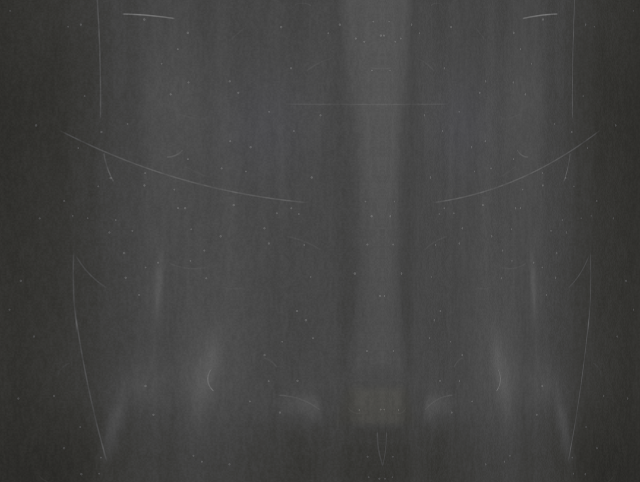
Write a WebGL 1 fragment shader that draws this texture.

```glsl
precision highp float;
// A worn slate board: dark edges, chalk haze, smudges and fine scratches.
// The plane is folded about an off-centre axis, so both sides share one set
// of soft blobs, bent strokes and stretched noise; lengths are board heights.

uniform vec2 u_resolution;

#define ASPECT 1.326
#define AXIS 0.793
#define EDGE_TONE 0.185
#define BOARD_GAIN 0.100
#define STREAK_GAIN 0.036
#define CLOUD_GAIN 0.040
#define GRAIN_GAIN 0.040
#define COLUMN_GAIN 0.030
#define CHALK_GAIN 0.17
#define LINE_WIDTH 0.0009

float hash(vec2 p) {
  vec3 q = fract(vec3(p.xyx) * 0.1031);
  q += dot(q, q.yzx + 33.33);
  return fract((q.x + q.y) * q.z);
}

float noise(vec2 p) {
  vec2 i = floor(p), f = fract(p);
  f = f * f * (3.0 - 2.0 * f);
  return mix(mix(hash(i), hash(i + vec2(1, 0)), f.x),
             mix(hash(i + vec2(0, 1)), hash(i + vec2(1, 1)), f.x), f.y);
}

float fbm(vec2 p) {
  float sum = 0.0, gain = 0.5;
  for (int i = 0; i < 4; i++) {
    sum += gain * noise(p);
    p = p * 2.03 + 17.0;
    gain *= 0.5;
  }
  return sum;
}

// Soft blob; lean shears it sideways
float smudge(vec2 p, vec2 centre, vec2 radius, float lean) {
  vec2 q = p - centre;
  q.x += q.y * lean;
  q /= radius;
  return exp(-dot(q, q));
}

// Thin broken stroke from a to b, bowed by bend at its middle
float scratch(vec2 p, vec2 a, vec2 b, float bend) {
  vec2 ab = b - a, ap = p - a;
  float len = length(ab);
  float t = dot(ap, ab) / (len * len);
  float side = (ab.x * ap.y - ab.y * ap.x) / len;
  float d = abs(side - 4.0 * bend * t * (1.0 - t));
  float pixel = 1.0 / u_resolution.y;
  float ends = smoothstep(0.0, 0.06, t) * (1.0 - smoothstep(0.94, 1.0, t));
  float wear = 0.35 + 0.65 * noise(p * 70.0);
  return ends * wear * (1.0 - smoothstep(0.0, LINE_WIDTH + pixel, d));
}

float namedScratches(vec2 p) {
  float s = 0.55 * scratch(p, vec2(0.117, 0.267), vec2(0.645, 0.421), 0.028);
  s += 0.65 * scratch(p, vec2(0.200, -0.02), vec2(0.208, 0.250), -0.003);
  s += 1.30 * scratch(p, vec2(0.252, 0.029), vec2(0.364, 0.039), -0.002);
  s += 0.30 * scratch(p, vec2(0.590, 0.216), vec2(0.810, 0.217), 0.0);
  s += 0.45 * scratch(p, vec2(0.153, 0.520), vec2(0.160, 0.690), 0.004);
  s += 0.60 * scratch(p, vec2(0.155, 0.640), vec2(0.222, 0.960), 0.006);
  s += 0.60 * scratch(p, vec2(0.215, 0.317), vec2(0.236, 0.378), 0.003);
  s += 0.40 * scratch(p, vec2(0.157, 0.530), vec2(0.222, 0.598), 0.006);
  s += 0.60 * scratch(p, vec2(0.345, 0.326), vec2(0.379, 0.311), 0.004);
  s += 0.70 * scratch(p, vec2(0.438, 0.765), vec2(0.443, 0.812), 0.010);
  s += 0.40 * scratch(p, vec2(0.575, 0.820), vec2(0.665, 0.852), -0.008);
  s += 0.45 * scratch(p, vec2(0.782, 0.895), vec2(0.795, 0.970), 0.004);
  return s;
}

float scatteredScratches(vec2 p) {
  float s = 0.0;
  for (int i = 0; i < 26; i++) {
    float k = float(i) * 7.0 + 3.0;
    vec2 a = vec2(hash(vec2(k, 1.0)) * AXIS, hash(vec2(k, 2.0)));
    vec2 span = vec2(0.02 + 0.06 * hash(vec2(k, 3.0)), 0.06 * (hash(vec2(k, 4.0)) - 0.5));
    s += 0.30 * hash(vec2(k, 5.0)) * scratch(p, a, a + span, 0.012 * (hash(vec2(k, 6.0)) - 0.5));
  }
  return s;
}

float specks(vec2 p) {
  vec2 cell = floor(p * 32.0), f = fract(p * 32.0);
  vec2 spot = 0.15 + 0.7 * vec2(hash(cell + 11.0), hash(cell + 29.0));
  float size = 0.02 + 0.03 * hash(cell + 47.0);
  float soft = 32.0 / u_resolution.y;
  return step(0.86, hash(cell + 71.0)) * (1.0 - smoothstep(size, size + soft, length(f - spot)));
}

void main() {
  vec2 s = gl_FragCoord.xy / u_resolution;
  float x = s.x * ASPECT;
  float away = x < AXIS ? AXIS - x : (x - AXIS) * AXIS / (ASPECT - AXIS);
  vec2 p = vec2(AXIS - away, 1.0 - s.y);

  // Board tone, darker at the sides and foot
  float foot = smoothstep(0.78, 0.98, p.y);
  float ragged = p.x + 0.05 * (fbm(p * vec2(9.0, 6.0)) - 0.5);
  float inner = smoothstep(0.0, 0.40, ragged);
  float tone = EDGE_TONE + BOARD_GAIN * inner - 0.045 * foot * (0.3 + 0.7 * inner);
  tone += STREAK_GAIN * (fbm(p * vec2(26.0, 1.3)) - 0.47) * (0.4 + inner);
  tone += CLOUD_GAIN * (fbm(p * vec2(7.0, 4.0) + 40.0) - 0.47);
  tone -= 0.016 * smudge(p, vec2(0.715, 0.50), vec2(0.030, 0.38), 0.0);
  tone -= 0.025 * smudge(p, vec2(AXIS, 0.97), vec2(0.21, 0.085), 0.0);

  // Flared central column and the pale patch at its base
  float dy = p.y - 0.48;
  float flare = 0.043 + (dy < 0.0 ? 0.22 : 0.39) * dy * dy;
  float column = 1.0 - smoothstep(flare - 0.022, flare + 0.008, away);
  float rim = exp(-pow((away - flare) / 0.006, 2.0));
  tone += (COLUMN_GAIN * column + 0.010 * rim) * (1.0 - smoothstep(0.74, 0.82, p.y));
  float patchY = smoothstep(0.79, 0.82, p.y) * (1.0 - smoothstep(0.87, 0.895, p.y));
  tone += 0.035 * patchY * (1.0 - smoothstep(0.045, 0.075, away));

  // Chalk smudges
  float blue = smudge(p, vec2(0.55, 0.26), vec2(0.09, 0.10), 0.0);
  float haze = 0.018 * blue + 0.020 * smudge(p, vec2(0.35, 0.24), vec2(0.10, 0.12), 0.0);
  haze += 0.070 * smudge(p, vec2(0.329, 0.590), vec2(0.008, 0.065), 0.06);
  haze += 0.065 * smudge(p, vec2(0.428, 0.780), vec2(0.022, 0.075), 0.15);
  haze += 0.055 * smudge(p, vec2(0.236, 0.885), vec2(0.017, 0.075), 0.25);
  haze += 0.030 * smudge(p, vec2(0.310, 0.800), vec2(0.090, 0.060), 0.0);
  float wedge = smudge(p, vec2(0.645, 0.845), vec2(0.065, 0.030), 0.0);
  haze += 0.055 * wedge * (1.0 - smoothstep(0.655, 0.672, p.x - 0.25 * (p.y - 0.845)));
  tone += haze * (0.55 + 0.9 * fbm(p * vec2(40.0, 16.0)));

  // Surface grain, specks and strokes
  tone += GRAIN_GAIN * (0.6 * noise(p * 330.0) + 0.4 * noise(p * vec2(190.0, 60.0)) - 0.5);
  tone += CHALK_GAIN * (namedScratches(p) + scatteredScratches(p) + 0.6 * specks(p));

  float warmth = 1.0 - smoothstep(0.18, 0.28, tone);
  vec3 tint = mix(vec3(1.0), vec3(1.01, 1.0, 0.94), max(warmth, 0.7 * patchY * column));
  gl_FragColor = vec4(tone * tint + vec3(0.0, 0.0, 0.010) * blue, 1.0);
}
```
